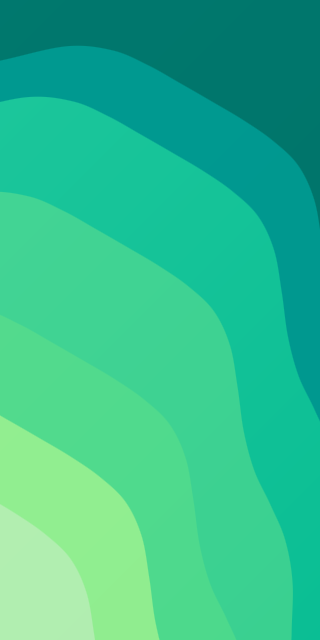
Give the GLSL for this background, as a Shadertoy shader.

```glsl
// Layered green hills: one wavy contour repeated in steps towards the lower left corner.

const int LAYERS = 6;
const int KNOTS = 19;

// Contour in diagonal axes: height across (x + y) at even steps along (x - y).
const float CONTOUR_START = -0.8828;
const float CONTOUR_STEP = 0.078125;
const float CONTOUR[KNOTS] = float[](
    0.430, 0.552, 0.673, 0.738, 0.770, 0.792, 0.813, 0.833, 0.847, 0.848,
    0.820, 0.766, 0.707, 0.662, 0.634, 0.602, 0.547, 0.466, 0.388);

// Shift of each layer, back to front, in canvas heights.
const vec2 SHIFT[LAYERS] = vec2[](
    vec2(0.1315, 0.228), vec2(0.069, 0.1484), vec2(0.0),
    vec2(-0.069, -0.177), vec2(-0.138, -0.298), vec2(-0.224, -0.387));

// Each layer fades from its upper left colour to its lower right colour.
const vec3 UPPER[LAYERS] = vec3[](
    vec3(0.00, 0.60, 0.565), vec3(0.115, 0.78, 0.61), vec3(0.27, 0.835, 0.585),
    vec3(0.34, 0.86, 0.555), vec3(0.58, 0.935, 0.57), vec3(0.705, 0.935, 0.70));
const vec3 LOWER[LAYERS] = vec3[](
    vec3(0.00, 0.595, 0.56), vec3(0.04, 0.745, 0.58), vec3(0.225, 0.815, 0.565),
    vec3(0.295, 0.85, 0.55), vec3(0.56, 0.93, 0.56), vec3(0.69, 0.93, 0.685));
const vec3 BACK_UPPER = vec3(0.00, 0.47, 0.43);
const vec3 BACK_LOWER = vec3(0.00, 0.45, 0.41);

float knot(int i) {
    return CONTOUR[clamp(i, 0, KNOTS - 1)];
}

// Catmull-Rom curve through the contour knots.
float contour(float along) {
    float s = clamp((along - CONTOUR_START) / CONTOUR_STEP, 0.0, float(KNOTS - 1));
    int i = int(floor(s));
    float t = s - float(i);
    float a = knot(i - 1), b = knot(i), c = knot(i + 1), d = knot(i + 2);
    return b + 0.5 * t * (c - a + t * (2.0 * a - 5.0 * b + 4.0 * c - d
        + t * (3.0 * (b - c) + d - a)));
}

void mainImage(out vec4 fragColor, in vec2 fragCoord) {
    vec2 p = fragCoord / iResolution.y;

    // Diagonal gradient shared by all layers
    float fade = clamp((p.x - p.y + 1.0) / 1.5, 0.0, 1.0);
    vec3 colour = mix(BACK_UPPER, BACK_LOWER, fade);

    // Paint the layers from back to front
    for (int i = 0; i < LAYERS; i++) {
        vec2 q = p - SHIFT[i];
        float side = q.x + q.y - contour(q.x - q.y);
        float cover = clamp(0.5 - side / max(fwidth(side), 1e-5), 0.0, 1.0);
        colour = mix(colour, mix(UPPER[i], LOWER[i], fade), cover);
    }

    fragColor = vec4(colour, 1.0);
}
```
